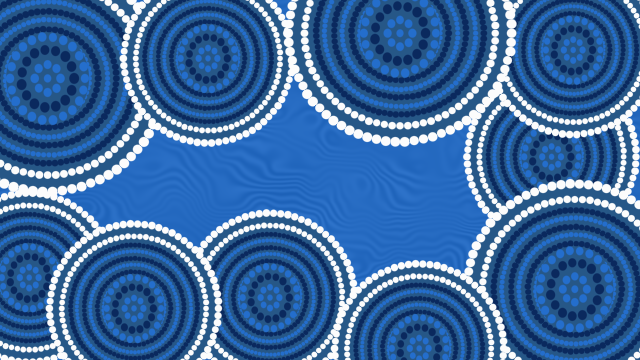
Write a WebGL 1 fragment shader that draws this background.

```glsl
precision highp float;
// Overlapping discs of concentric painted dots around a brushed blue field.

uniform vec2 u_resolution;

const float TAU = 6.2831853;
const vec3 FIELD = vec3(0.14, 0.41, 0.75);
const vec3 TEAL = vec3(0.15, 0.34, 0.53);
const vec3 NAVY = vec3(0.04, 0.16, 0.37);
const vec3 BLUE = vec3(0.14, 0.43, 0.80);
const vec3 WHITE = vec3(0.99);

float hash(vec2 p) {
  return fract(sin(dot(p, vec2(127.1, 311.7))) * 43758.5453);
}

float noise(vec2 p) {
  vec2 i = floor(p);
  vec2 f = fract(p);
  f = f * f * (3.0 - 2.0 * f);
  return mix(mix(hash(i), hash(i + vec2(1.0, 0.0)), f.x),
             mix(hash(i + vec2(0.0, 1.0)), hash(i + 1.0), f.x), f.y);
}

// Fine curved brush ridges with patchy strength
vec3 brushedField(vec2 p) {
  float bend = noise(p * vec2(0.9, 1.3)) + 0.35 * noise(p * 2.3 + 7.0);
  float ridge = sin(34.0 * bend + 22.0 * p.y + 7.0 * p.x);
  float strength = smoothstep(0.25, 0.8, noise(p * 1.1 + 19.0));
  float wash = noise(p * 0.7 + 3.0) - 0.5;
  return FIELD + 0.025 * wash + ridge * mix(0.006, 0.028, strength);
}

float disc(float dist, float radius, float blur) {
  return 1.0 - smoothstep(radius - blur, radius + blur, dist);
}

// Coverage of a ring of evenly spaced, slightly uneven dots
float beads(vec2 p, float ring, float size, float count, float blur) {
  float stepAngle = TAU / count;
  float index = floor(atan(p.y, p.x) / stepAngle + 0.5);
  float wobble = hash(vec2(mod(index, count), ring * 10.0)) - 0.5;
  float angle = index * stepAngle;
  vec2 center = (ring + 0.2 * size * wobble) * vec2(cos(angle), sin(angle));
  return disc(length(p - center), size * (1.0 + 0.12 * wobble), blur);
}

vec3 paintDisc(vec3 color, vec2 p, vec2 center, vec2 radius, float pixel) {
  vec2 q = (p - center) / radius;
  float blur = 0.75 * pixel / radius.y;
  float dist = length(q);
  if (dist > 1.08) return color;

  // Base and white double border
  color = mix(color, TEAL, disc(dist, 1.0, blur));
  color = mix(color, WHITE, beads(q, 1.0, 0.043, 74.0, blur));
  color = mix(color, WHITE, beads(q, 0.855, 0.034, 76.0, blur));

  // Alternating navy and blue rings
  for (int i = 0; i < 3; i++) {
    float ring = 0.75 - 0.158 * float(i);
    float count = floor(ring * 124.0);
    color = mix(color, NAVY, beads(q, ring, 0.029, count, blur));
    color = mix(color, BLUE, beads(q, ring - 0.073, 0.023, count, blur));
  }

  // Large dots of the slightly tall heart
  vec2 heart = q / vec2(0.94, 1.07);
  color = mix(color, TEAL, disc(length(heart), 0.38, blur));
  color = mix(color, BLUE, beads(heart, 0.345, 0.039, 22.0, blur));
  color = mix(color, NAVY, beads(heart, 0.24, 0.043, 15.0, blur));
  color = mix(color, BLUE, beads(heart, 0.115, 0.037, 8.0, blur));
  return mix(color, BLUE, disc(length(heart), 0.034, blur));
}

void main() {
  // Canvas is nine units tall and centred on (8, 4.5)
  float pixel = 9.0 / u_resolution.y;
  vec2 p = (gl_FragCoord.xy - 0.5 * u_resolution) * pixel + vec2(8.0, 4.5);
  vec2 small = vec2(2.11);
  vec3 color = brushedField(p);

  // Discs from back to front
  color = paintDisc(color, p, vec2(0.73, 2.06), small, pixel);
  color = paintDisc(color, p, vec2(1.19, 7.04), vec2(2.90, 2.83), pixel);
  color = paintDisc(color, p, vec2(5.20, 7.54), small, pixel);
  color = paintDisc(color, p, vec2(13.79, 5.08), small, pixel);
  color = paintDisc(color, p, vec2(14.33, 7.75), small, pixel);
  color = paintDisc(color, p, vec2(10.00, 8.17), vec2(2.79, 2.71), pixel);
  color = paintDisc(color, p, vec2(14.37, 1.77), vec2(2.70, 2.63), pixel);
  color = paintDisc(color, p, vec2(6.75, 1.56), small, pixel);
  color = paintDisc(color, p, vec2(3.35, 1.29), small, pixel);
  color = paintDisc(color, p, vec2(10.48, 0.29), small, pixel);

  gl_FragColor = vec4(color, 1.0);
}
```
